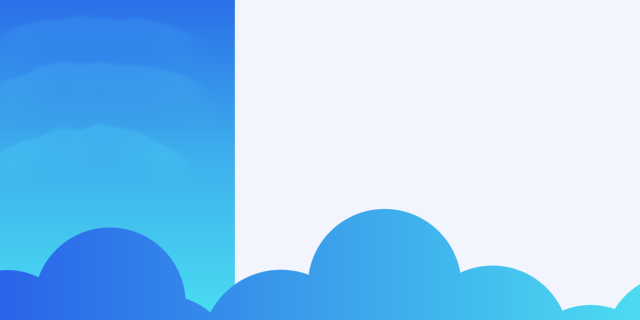
This background is drawn by a Shadertoy shader. Its source:

```glsl
// A blue sky strip beside a pale panel, with a row of round clouds in front.
// The sky is a vertical gradient with faint hazy banks; the clouds are a union
// of circles filled by one horizontal gradient. Units: canvas height = 1.

const vec3 PANEL_COLOR  = vec3(0.948, 0.962, 0.992);
const vec3 SKY_TOP      = vec3(0.165, 0.435, 0.910);
const vec3 SKY_MIDDLE   = vec3(0.240, 0.680, 0.925);
const vec3 SKY_BOTTOM   = vec3(0.285, 0.850, 0.945);
const vec3 CLOUD_LEFT   = vec3(0.160, 0.390, 0.915);
const vec3 CLOUD_MIDDLE = vec3(0.230, 0.625, 0.920);
const vec3 CLOUD_RIGHT  = vec3(0.295, 0.860, 0.945);
const vec3 HAZE_TINT    = vec3(0.020, 0.045, 0.012);

const float PANEL_EDGE  = 0.734;
const float HAZE_DEPTH  = 0.16;
const float HAZE_RIPPLE = 0.025;
const float ASPECT      = 2.0;

// Cloud circles: centre x, centre y, radius
const int CLOUD_COUNT = 8;
const vec3 CLOUDS[CLOUD_COUNT] = vec3[](
    vec3(0.022, -0.073, 0.229), vec3(0.343, 0.052, 0.237),
    vec3(0.509, -0.151, 0.229), vec3(0.878, -0.092, 0.249),
    vec3(1.202, 0.107, 0.240), vec3(1.539, -0.070, 0.240),
    vec3(1.846, -0.180, 0.227), vec3(2.120, -0.089, 0.234));

// Haze banks: centre x, crest height, half width, sag at the ends
const int HAZE_COUNT = 3;
const vec4 HAZES[HAZE_COUNT] = vec4[](
    vec4(0.30, 0.955, 0.29, 0.04),
    vec4(0.30, 0.810, 0.31, 0.06),
    vec4(0.28, 0.608, 0.28, 0.09));

float hash(float n) {
    return fract(sin(n * 127.1) * 43758.5453);
}

float noise(float x) {
    float cell = floor(x);
    return mix(hash(cell), hash(cell + 1.0), smoothstep(0.0, 1.0, x - cell));
}

vec3 gradient(vec3 start, vec3 middle, vec3 end, float t) {
    return t < 0.5 ? mix(start, middle, t * 2.0)
                   : mix(middle, end, t * 2.0 - 1.0);
}

// Light below each bank's crest, fading downward and past its ends
float haze(vec2 p) {
    float light = 0.0;
    for (int i = 0; i < HAZE_COUNT; i++) {
        vec4 bank = HAZES[i];
        float offset = (p.x - bank.x) / bank.z;
        float ripple = noise(p.x * 16.0 + float(i) * 31.0) - 0.5;
        float crest = bank.y - bank.w * offset * offset + HAZE_RIPPLE * ripple;
        float depth = crest - p.y;
        float body = smoothstep(-0.003, 0.012, depth)
                   * (1.0 - smoothstep(0.0, HAZE_DEPTH, depth));
        light += body * (1.0 - smoothstep(0.8, 1.25, abs(offset)));
    }
    return light;
}

float cloudDistance(vec2 p) {
    float d = 1e3;
    for (int i = 0; i < CLOUD_COUNT; i++) {
        d = min(d, length(p - CLOUDS[i].xy) - CLOUDS[i].z);
    }
    return d;
}

// Coverage of the region where d is negative
float fill(float d, float pixel) {
    return 1.0 - smoothstep(-0.75 * pixel, 0.75 * pixel, d);
}

void mainImage(out vec4 fragColor, in vec2 fragCoord) {
    float pixel = 1.0 / iResolution.y;
    vec2 p = fragCoord / iResolution.xy * vec2(ASPECT, 1.0);

    // Sky strip
    vec3 sky = gradient(SKY_TOP, SKY_MIDDLE, SKY_BOTTOM, min((1.0 - p.y) * 1.05, 1.0));
    sky += HAZE_TINT * haze(p);

    // Pale panel to its right
    vec3 color = mix(PANEL_COLOR, sky, fill(p.x - PANEL_EDGE, pixel));

    // Clouds in front
    vec3 cloud = gradient(CLOUD_LEFT, CLOUD_MIDDLE, CLOUD_RIGHT, p.x / ASPECT);
    color = mix(color, cloud, fill(cloudDistance(p), pixel));

    fragColor = vec4(color, 1.0);
}
```
